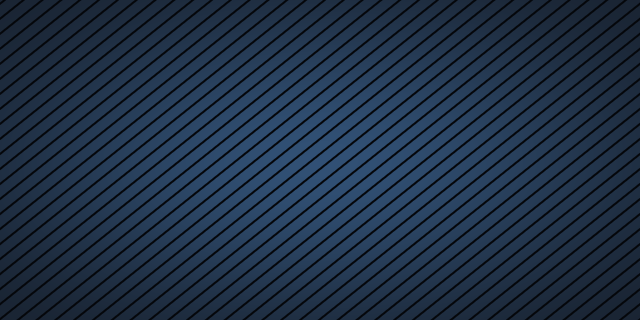
Give the GLSL for this pattern, as a Shadertoy shader.

```glsl
// Thin dark diagonal pinstripes over a blue ground with an elliptical vignette.
// A linear phase is folded into one stripe per period, and the ground is a
// smooth radial blend from the bright centre to the dim corners.

const vec2  STRIPES_PER_HEIGHT = vec2(17.0, -21.3); // repeats along x and y
const float STRIPE_PHASE = 0.4;                     // offset at the centre, in periods
const float STRIPE_WIDTH = 0.175;                   // share of one period
const float VIGNETTE_REACH = 1.03;                  // 1.0 ends at the corners
const vec3  CENTRE_COLOUR = vec3(0.192, 0.315, 0.458);
const vec3  CORNER_COLOUR = vec3(0.100, 0.142, 0.200);
const vec3  STRIPE_COLOUR = vec3(0.018, 0.027, 0.043);

// Blue ground, fading outward along ellipses fitted to the canvas.
vec3 groundColour(vec2 uv) {
    float radius = length(uv * 2.0 - 1.0) / sqrt(2.0);
    return mix(CENTRE_COLOUR, CORNER_COLOUR, smoothstep(0.0, VIGNETTE_REACH, radius));
}

// Coverage of the repeated stripe; pixelSize is in periods.
float stripeCoverage(vec2 p, float pixelSize) {
    float phase = dot(p, STRIPES_PER_HEIGHT) + STRIPE_PHASE;
    float distanceToLine = abs(fract(phase + 0.5) - 0.5);
    float edge = distanceToLine - 0.5 * STRIPE_WIDTH;
    return clamp(0.5 - edge / pixelSize, 0.0, 1.0);
}

void mainImage(out vec4 fragColor, in vec2 fragCoord) {
    vec2 uv = fragCoord / iResolution.xy;
    vec2 p = (fragCoord - 0.5 * iResolution.xy) / iResolution.y;
    float pixelSize = length(STRIPES_PER_HEIGHT) / iResolution.y;

    vec3 colour = mix(groundColour(uv), STRIPE_COLOUR, stripeCoverage(p, pixelSize));
    fragColor = vec4(colour, 1.0);
}
```
